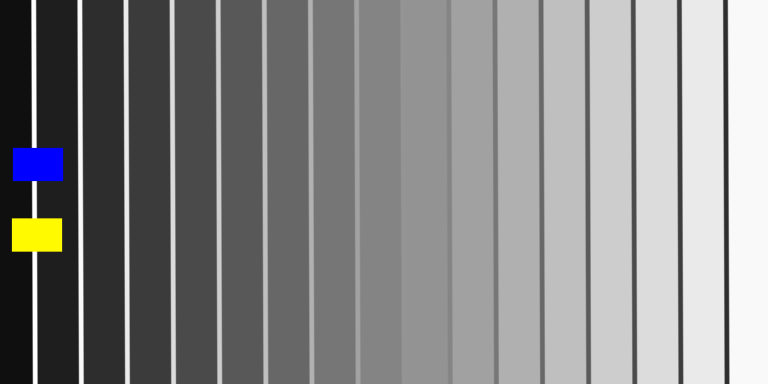
A Shadertoy shader for this background:

```glsl
// Stepped grey bands from black to white, split by thin lines, with a blue and a yellow block.

// Soft coverage of an axis-aligned box.
float boxMask(vec2 p, vec2 center, vec2 halfSize, float soft) {
    vec2 d = abs(p - center) - halfSize;
    return 1.0 - smoothstep(-soft, soft, max(d.x, d.y));
}

void mainImage(out vec4 fragColor, in vec2 fragCoord) {
    vec2 p = fragCoord / iResolution.y;
    float pixel = 1.0 / iResolution.y;

    // Band coordinate: whole numbers fall on the slightly leaning lines.
    float spacing = 0.1201;
    float x = p.x * 2.0 * iResolution.y / iResolution.x;
    float u = (x - 0.0898 + 0.004 * (p.y - 0.5)) / spacing;

    // Bands brighten to the right.
    float band = clamp(floor(u) + 1.0, 0.0, 16.0);
    float grey = 0.06 + 0.0573 * band;

    // Lines darken to the right and vanish near the middle.
    float lineIndex = clamp(floor(u + 0.5), 0.0, 15.0);
    float lineGrey = min(1.0, 1.035 - 0.0569 * lineIndex);
    float lineDistance = abs(u - lineIndex) * spacing;
    float soft = max(0.7 * pixel, 0.0025);
    float lineMask = 1.0 - smoothstep(0.0062 - soft, 0.0062 + soft, lineDistance);
    vec3 color = vec3(mix(grey, lineGrey, lineMask));

    // Two coloured blocks over the first line.
    vec2 q = vec2(x, p.y);
    vec2 blockSize = vec2(0.0655, 0.0433);
    color = mix(color, vec3(0.0, 0.0, 1.0), boxMask(q, vec2(0.0990, 0.5716), blockSize, 0.6 * pixel));
    color = mix(color, vec3(1.0, 0.98, 0.0), boxMask(q, vec2(0.0964, 0.3880), blockSize, 0.6 * pixel));

    fragColor = vec4(color, 1.0);
}
```
